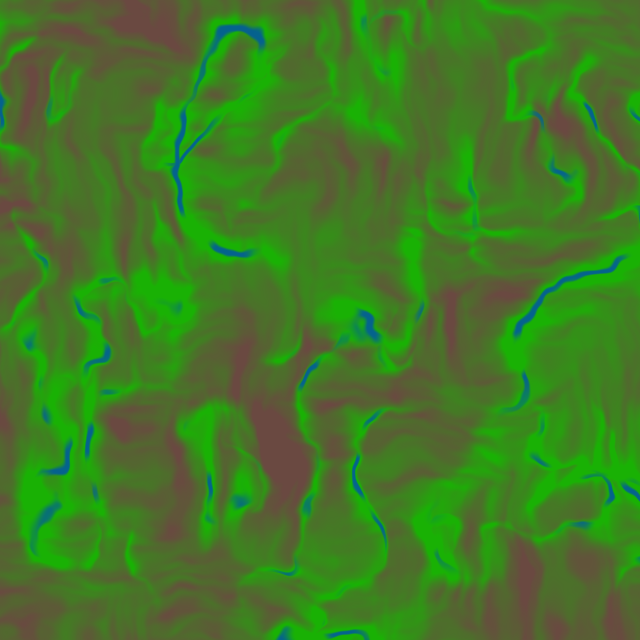
Reproduce this texture procedurally as a Shadertoy shader.

```glsl
// Brown and green smeared relief with curling ridges and broken blue crests.

const vec3 BROWN = vec3(0.415, 0.285, 0.255);
const vec3 GREEN = vec3(0.100, 0.695, 0.015);
const vec3 BLUE  = vec3(0.010, 0.360, 0.600);

const float BASE_LEVEL    = 0.35;  // average greenness away from ridges
const float CLOUD_AMOUNT  = 0.55;
const float STREAK_AMOUNT = 0.42;
const float RIDGE_AMOUNT  = 0.75;
const float WARP_AMOUNT   = 0.065;

const float LARGE_SCALE = 3.6;     // ridge cells per canvas
const float SMALL_SCALE = 8.0;
const float LARGE_HALO  = 0.032;   // widths in canvas units
const float SMALL_HALO  = 0.013;
const float LARGE_CREST = 0.0060;
const float SMALL_CREST = 0.0042;

// Integer hash giving a unit gradient per lattice point
vec2 latticeGradient(vec2 cell) {
    uvec2 v = uvec2(ivec2(cell) + 4096);
    uint h = v.x * 1597334677u ^ v.y * 3812015801u;
    h = (h ^ (h >> 15)) * 2246822519u;
    h = (h ^ (h >> 13)) * 3266489917u;
    h ^= h >> 16;
    float angle = float(h & 65535u) / 65536.0 * 6.28319;
    return vec2(cos(angle), sin(angle));
}

// Gradient noise, centred on zero
float noise(vec2 p) {
    vec2 i = floor(p), f = p - i;
    vec2 u = f * f * f * (f * (f * 6.0 - 15.0) + 10.0);
    vec2 e = vec2(1.0, 0.0);
    float a = dot(latticeGradient(i), f);
    float b = dot(latticeGradient(i + e.xy), f - e.xy);
    float c = dot(latticeGradient(i + e.yx), f - e.yx);
    float d = dot(latticeGradient(i + e.xx), f - e.xx);
    return mix(mix(a, b, u.x), mix(c, d, u.x), u.y);
}

float fbm(vec2 p) {
    float sum = 0.0, amplitude = 1.0;
    for (int i = 0; i < 4; i++) {
        sum += amplitude * noise(p);
        p = mat2(1.6, 1.2, -1.2, 1.6) * p + 17.3;
        amplitude *= 0.5;
    }
    return sum;
}

// Approximate signed distance to a noise contour, in canvas units
float contourDistance(vec2 p, float scale, float seed) {
    const vec2 STEP = vec2(0.003, 0.0);
    vec2 stretch = scale * vec2(1.1, 0.8);
    float n  = noise(p * stretch + seed);
    float nx = noise((p + STEP.xy) * stretch + seed);
    float ny = noise((p + STEP.yx) * stretch + seed);
    float slope = length(vec2(nx - n, ny - n)) / STEP.x;
    return (n - 0.07) / (slope + 0.12 * scale);
}

// Halo is steep on one flank and trails off softly on the other
float halo(float d, float width) {
    float steep = d / (0.55 * width);
    return d < 0.0 ? exp(-steep * steep) : exp(-d / width);
}

float crest(float d, float width) {
    return 1.0 - smoothstep(0.35 * width, 1.3 * width, abs(d));
}

// Fine smears, mostly level in some regions and upright in others
float streaks(vec2 p) {
    float level   = noise(p * vec2(9.0, 34.0) + 5.1) + 0.4 * noise(p * vec2(24.0, 70.0));
    float upright = noise(p * vec2(36.0, 6.0) + 9.7) + 0.4 * noise(p * vec2(75.0, 14.0));
    return mix(level, upright, smoothstep(-0.15, 0.15, noise(p * 4.0 + 31.0)));
}

void mainImage(out vec4 fragColor, in vec2 fragCoord) {
    vec2 p = fragCoord / iResolution.y;
    vec2 warp = vec2(fbm(p * 5.0 + 2.7), fbm(p * 5.0 + 41.9));
    vec2 q = p + WARP_AMOUNT * warp;

    // Background clouds and smears
    float smear = streaks(p + 0.7 * WARP_AMOUNT * warp);
    float greenness = BASE_LEVEL + CLOUD_AMOUNT * fbm(q * 3.2 + 12.4) + STREAK_AMOUNT * smear;

    // Ridges fade in and out along their length
    float largeD = contourDistance(q, LARGE_SCALE, 7.35);
    float smallD = contourDistance(q, SMALL_SCALE, 23.8);
    float largeFade = noise(p * 4.3 + 53.2);
    float smallFade = noise(p * 3.7 + 71.6);
    float largeRidge = halo(largeD, LARGE_HALO) * smoothstep(-0.25, 0.15, largeFade);
    float smallRidge = halo(smallD, SMALL_HALO) * smoothstep(-0.10, 0.22, smallFade);
    float ridge = max(largeRidge, smallRidge);
    greenness += RIDGE_AMOUNT * ridge * (1.0 + 0.5 * smear);

    // Blue crests break into short pieces
    float pieces = smoothstep(-0.12, 0.18, noise(p * 15.0 + 88.1));
    float largeCrest = crest(largeD, LARGE_CREST) * smoothstep(0.02, 0.20, largeFade);
    float smallCrest = crest(smallD, SMALL_CREST) * smoothstep(0.12, 0.28, smallFade);
    float blueness = max(largeCrest, smallCrest) * pieces;

    vec3 color = mix(BROWN, GREEN, clamp(greenness, 0.0, 1.0));
    color = mix(color, BLUE, 0.92 * blueness);
    fragColor = vec4(color, 1.0);
}
```
